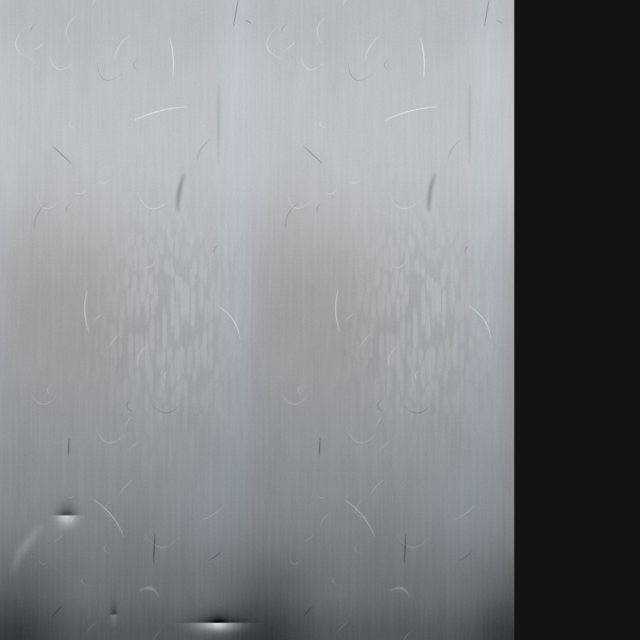
This texture is drawn by a Shadertoy shader. Its source:

```glsl
// Weathered brushed metal sheet, repeating sideways, with dents, scratches and a dark side strip.
const float TAU = 6.28319;
const float SHEET_EDGE = 0.8035;
const float TILE = 0.392;

vec2 hash2(vec2 p) {
    vec3 q = fract(p.xyx * vec3(0.1031, 0.103, 0.0973));
    q += dot(q, q.yzx + 33.33);
    return fract((q.xx + q.yz) * q.zy);
}

// Distance to the nearest cell point; repeats in x after `period` cells.
float cellular(vec2 p, float period) {
    vec2 cell = floor(p), f = p - cell;
    float nearest = 2.0;
    for (int j = -1; j <= 1; j++)
    for (int i = -1; i <= 1; i++) {
        vec2 o = vec2(i, j), id = cell + o;
        id.x = mod(id.x, period);
        vec2 r = o + hash2(id + 17.0) - f;
        nearest = min(nearest, dot(r, r));
    }
    return sqrt(nearest);
}

// Soft cloudiness from layered sines, seamless over t = 0..1.
float clouds(float t, float y) {
    float sum = 0.0, amp = 0.5, k = 1.0;
    for (int i = 0; i < 5; i++) {
        float shift = float(i) * 1.9;
        sum += amp * sin(TAU * k * t + 2.0 * sin(y * k * 7.0 + shift) + sum * 3.0)
                   * cos(y * k * 9.0 + shift + sin(TAU * k * t + shift));
        amp *= 0.65;
        k = k * 2.0 - 0.0;
    }
    return sum;
}

float blob(vec2 p, vec2 centre, vec2 size) {
    vec2 d = (p - centre) / size;
    return exp(-dot(d, d));
}

// Gently bowed stroke from a to b that fades at its ends.
float scratch(vec2 p, vec2 a, vec2 b, float bend, float width) {
    vec2 ab = b - a;
    float h = clamp(dot(p - a, ab) / dot(ab, ab), 0.0, 1.0);
    float bow = 4.0 * h * (1.0 - h);
    float d = length(p - a - ab * h - vec2(-ab.y, ab.x) * bend * bow);
    return exp(-d * d / (width * width)) * (0.45 + 0.55 * bow);
}

// Pressed mark: shadow above, highlight below.
float dent(vec2 p, vec2 centre, vec2 size, float shadow, float light) {
    vec2 d = (p - centre) / size;
    float across = exp(-d.x * d.x);
    float above = smoothstep(-0.15, 0.15, d.y);
    return across * mix(light * exp(-d.y * d.y * 0.8), -shadow * exp(-d.y * 1.3), above);
}

// Vertical falloff from the bright top to the dark foot.
float sheetShade(float y) {
    float g = mix(0.35, 0.44, smoothstep(0.0, 0.08, y));
    g += 0.10 * smoothstep(0.05, 0.24, y);
    g += 0.09 * smoothstep(0.18, 0.46, y);
    g += 0.07 * smoothstep(0.42, 0.66, y);
    g += 0.055 * smoothstep(0.58, 0.78, y);
    return g - 0.025 * smoothstep(0.86, 1.0, y);
}

// Randomly placed fine scratches, mostly pale.
float scatteredScratches(vec2 q, float width) {
    float sum = 0.0;
    for (int i = 0; i < 44; i++) {
        float n = float(i);
        vec2 place = hash2(vec2(n, 3.7)), shape = hash2(vec2(n, 91.3));
        float angle = mix(-0.5, 2.0, shape.x);
        vec2 reach = vec2(cos(angle), sin(angle)) * mix(0.006, 0.028, shape.y * shape.y);
        vec2 centre = vec2(0.03 + place.x * (TILE - 0.06), place.y);
        float tone = i % 4 == 0 ? -0.07 : 0.055;
        sum += tone * scratch(q, centre - reach, centre + reach, shape.x - 0.5, width);
    }
    return sum;
}

// Larger marks that return in each repeat.
float namedMarks(vec2 q, float w) {
    float pale = scratch(q, vec2(0.342, 0.521), vec2(0.375, 0.470), 0.12, w)
        + scratch(q, vec2(0.136, 0.545), vec2(0.139, 0.482), -0.08, w)
        + scratch(q, vec2(0.265, 0.940), vec2(0.270, 0.880), 0.05, w)
        + scratch(q, vec2(0.148, 0.218), vec2(0.193, 0.162), 0.08, w)
        + scratch(q, vec2(0.220, 0.078), vec2(0.247, 0.070), 0.25, w * 2.0)
        + scratch(q, vec2(0.210, 0.812), vec2(0.290, 0.833), 0.05, w);
    float dark = scratch(q, vec2(0.365, 0.960), vec2(0.372, 1.0), 0.0, w)
        + scratch(q, vec2(0.385, 0.968), vec2(0.415, 0.950), 0.0, w)
        + scratch(q, vec2(0.278, 0.672), vec2(0.287, 0.726), 0.05, w * 3.0)
        + scratch(q, vec2(0.083, 0.771), vec2(0.111, 0.745), 0.0, w)
        + scratch(q, vec2(0.107, 0.288), vec2(0.108, 0.315), 0.0, w)
        + scratch(q, vec2(0.240, 0.122), vec2(0.242, 0.165), 0.0, w)
        + 0.4 * scratch(q, vec2(0.341, 0.745), vec2(0.342, 0.865), 0.0, w * 2.0);
    return 0.11 * pale - 0.15 * dark;
}

vec3 metal(vec2 p, float w) {
    float t = fract(p.x / TILE);
    vec2 q = vec2(t * TILE, p.y);
    float seam = fract(t + 0.44) - 0.5;
    float cloud = clouds(t, p.y);

    // Broad light, warm patch and cool column
    float warm = blob(q, vec2(0.10, 0.53), vec2(0.10, 0.13));
    float cool = exp(-pow((fract(t + 0.56) - 0.5) / 0.09, 2.0)) * smoothstep(0.05, 0.4, p.y);
    float sheen = blob(q, vec2(0.32, 0.20), vec2(0.07, 0.12));
    float foot = smoothstep(0.19, 0.0, p.y) * exp(-seam * seam / 0.03);
    float g = sheetShade(p.y) + 0.014 * cloud - 0.035 * warm + 0.022 * cool + 0.02 * sheen - 0.13 * foot;

    // Runs, brushing and grain
    float runs = 1.0 - smoothstep(0.2, 0.6, cellular(vec2(t * 42.0, p.y * 24.0 + cloud), 42.0));
    float runArea = blob(q, vec2(0.265, 0.50), vec2(0.095, 0.15));
    float brushed = cellular(vec2(t * 70.0, p.y * 7.0), 70.0) - 0.5;
    float grain = cellular(vec2(t * 120.0, p.y * 306.0), 120.0) - 0.5;
    g += 0.05 * runs * runArea + 0.018 * brushed + 0.018 * grain;
    g += scatteredScratches(q, w) + namedMarks(q, w);

    // Single marks and dents on the left
    g += 0.07 * scratch(p, vec2(0.020, 0.110), vec2(0.062, 0.175), 0.05, 0.007);
    g += dent(p, vec2(0.104, 0.195), vec2(0.014, 0.014), 0.32, 0.28);
    g += dent(p, vec2(0.341, 0.027), vec2(0.035, 0.012), 0.22, 0.40);
    g += dent(p, vec2(0.341, 0.027), vec2(0.012, 0.009), 0.22, 0.12);
    g += dent(p, vec2(0.178, 0.040), vec2(0.005, 0.014), 0.18, 0.10);

    vec3 tint = vec3(-0.010, 0.002, 0.014) + warm * vec3(0.014, -0.002, -0.008);
    return g + tint + (cool + sheen) * vec3(-0.010, 0.0, 0.012);
}

void mainImage(out vec4 fragColor, in vec2 fragCoord) {
    vec2 p = fragCoord / iResolution.xy;
    float pixel = 1.0 / iResolution.y;
    vec3 sheet = metal(p, max(0.0012, 0.6 * pixel));
    float side = smoothstep(-pixel, pixel, p.x - SHEET_EDGE);
    fragColor = vec4(mix(sheet, vec3(0.075), side), 1.0);
}
```
